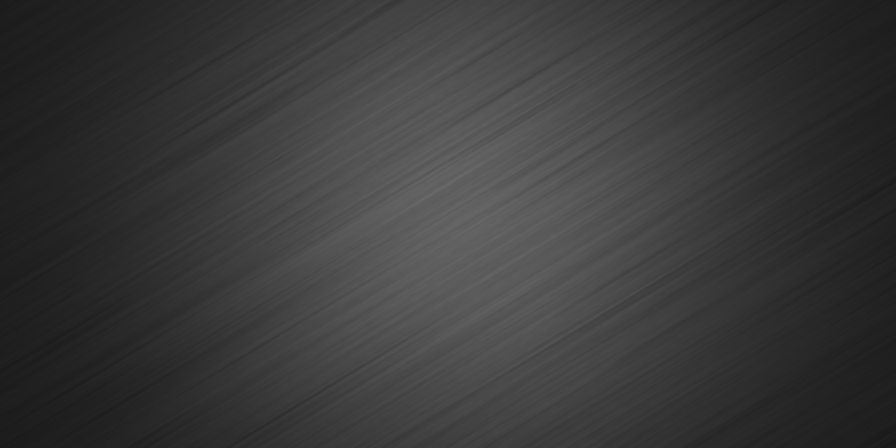
A WebGL 1 fragment shader for this texture:

```glsl
precision highp float;
// Dark brushed metal with diagonal streaks and a soft central glow.

uniform vec2 u_resolution;

#define GLOW_CENTER vec2(0.035, 0.025)
#define GLOW_SPREAD 0.41
#define EDGE_TONE 0.100
#define GLOW_GAIN 0.275
#define BRUSH_ANGLE 0.545
#define BROAD_STREAK 0.045
#define FINE_STREAK 0.085
#define GROOVE_DEPTH 0.10
#define GRAIN 0.035

float hash(vec2 cell) {
  vec3 q = fract(vec3(cell.xyx) * 0.1031);
  q += dot(q, q.yzx + 33.33);
  return fract((q.x + q.y) * q.z);
}

float valueNoise(vec2 p) {
  vec2 cell = floor(p);
  vec2 f = fract(p);
  f = f * f * (3.0 - 2.0 * f);
  float low = mix(hash(cell), hash(cell + vec2(1.0, 0.0)), f.x);
  float high = mix(hash(cell + vec2(0.0, 1.0)), hash(cell + vec2(1.0, 1.0)), f.x);
  return mix(low, high, f.y);
}

// Noise stretched along the brush direction, centred on zero.
float streak(vec2 brush, float stretch, float density) {
  return valueNoise(vec2(brush.x * stretch, brush.y * density) + 400.0) - 0.5;
}

void main() {
  vec2 p = (gl_FragCoord.xy - 0.5 * u_resolution) / u_resolution.y;

  // Radial falloff of the light
  vec2 d = p - GLOW_CENTER;
  float tone = EDGE_TONE + GLOW_GAIN * exp(-dot(d, d) / GLOW_SPREAD);

  // Coordinates along and across the brushing
  float c = cos(BRUSH_ANGLE);
  float s = sin(BRUSH_ANGLE);
  vec2 brush = vec2(c * p.x + s * p.y, c * p.y - s * p.x);

  // Broad bands, fine hairlines and sparse dark grooves
  float relief = BROAD_STREAK * streak(brush, 0.9, 48.0);
  relief += FINE_STREAK * streak(brush + 3.7, 1.6, 125.0);
  relief += FINE_STREAK * streak(brush + 7.1, 3.5, 210.0);
  float groove = smoothstep(0.24, 0.48, streak(brush + 5.3, 1.8, 95.0));
  relief -= GROOVE_DEPTH * (groove - 0.12);

  // Short scratches give the surface a slight tooth
  relief += GRAIN * streak(brush + 1.9, 60.0, 240.0);

  gl_FragColor = vec4(vec3(tone * (1.0 + relief)), 1.0);
}
```
